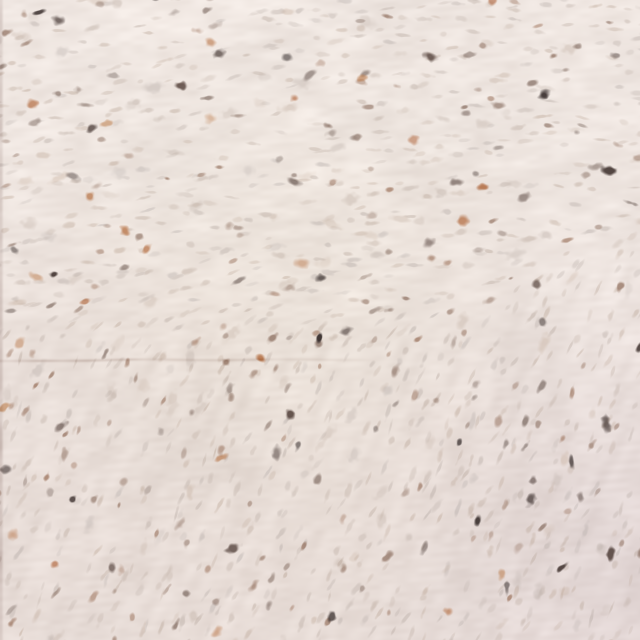
Reproduce this texture procedurally as a Shadertoy shader.

```glsl
float hash(vec2 p) {
    return fract(sin(dot(p, vec2(127.1, 311.7))) * 43758.5453);
}

float noise(vec2 p) {
    vec2 i = floor(p), f = fract(p);
    f = f * f * (3.0 - 2.0 * f);
    return mix(mix(hash(i), hash(i + vec2(1, 0)), f.x),
               mix(hash(i + vec2(0, 1)), hash(i + vec2(1, 1)), f.x), f.y);
}

vec2 turn(vec2 p, float a) {
    float c = cos(a), s = sin(a);
    return vec2(c * p.x + s * p.y, c * p.y - s * p.x);
}

// 0 in the steep lower zone, 1 in the flat upper zone
float upperZone(vec2 p) {
    float border = 0.49 + 0.13 * smoothstep(0.6, 1.0, p.x);
    return smoothstep(-0.06, 0.06, p.y - border);
}

float grainAngle(vec2 p) {
    return mix(1.1, 0.2 - 0.25 * p.x, upperZone(p));
}

// Streaks laid along the grain direction of each zone
float streaks(vec2 p, vec2 scale) {
    float steep = noise(turn(p, 1.1) * scale + 40.0);
    float flat_ = noise(turn(p, 0.08) * scale + 70.0);
    return mix(steep, flat_, upperZone(p)) - 0.5;
}

// Scattered soft chips: x = coverage, y = random tone of the chip
vec2 grains(vec2 p, float cells, float share, vec2 size, float wobble, float seed) {
    vec2 result = vec2(0.0, 0.5);
    vec2 home = floor(p * cells);
    float rough = noise(p * 150.0 + seed) - 0.5;
    for (int j = -1; j <= 1; j++)
    for (int i = -1; i <= 1; i++) {
        vec2 cell = home + vec2(i, j);
        vec2 key = cell + seed;
        vec2 center = (cell + vec2(hash(key + 3.1), hash(key + 7.7))) / cells;
        float clump = 0.5 + noise(center * 7.0 + seed);
        if (hash(key) > share * clump) continue;
        float angle = grainAngle(center) + wobble * (hash(key + 13.3) - 0.5);
        vec2 radius = size * mix(vec2(0.6), vec2(1.25), vec2(hash(key + 17.9), hash(key + 23.3)));
        float d = length(turn(p - center, angle) / radius) + 0.7 * rough;
        float cover = (1.0 - smoothstep(0.35, 1.3, d)) * mix(0.45, 1.0, hash(key + 29.1));
        if (cover > result.x) result = vec2(cover, hash(key + 31.7));
    }
    return result;
}

void mainImage(out vec4 fragColor, in vec2 fragCoord) {
    vec2 p = fragCoord / iResolution.xy;

    // Pale ground with warm and mauve drifts
    vec3 color = mix(vec3(0.905, 0.862, 0.842), vec3(0.936, 0.902, 0.882),
                     smoothstep(0.1, 0.85, p.y + 0.15 * (noise(p * 4.0) - 0.5)));
    float warm = exp(-9.0 * dot(p - vec2(0.45, 0.5), p - vec2(0.45, 0.5)));
    color += warm * vec3(-0.004, -0.004, -0.016);
    color += vec3(-0.014, -0.018, -0.004) * smoothstep(0.5, 1.0, p.x) * smoothstep(0.75, 0.1, p.y);
    color += 0.022 * (noise(p * 11.0 + 5.0) - 0.5);
    color += vec3(0.038, 0.042, 0.044) * streaks(p, vec2(22, 65));
    color += vec3(0.026, 0.03, 0.032) * streaks(p + 3.0, vec2(50, 140));

    // Faint beige and grey flecks
    vec2 g = grains(p, 40.0, 0.55, vec2(0.0105, 0.0038), 0.5, 11.0);
    color = mix(color, mix(vec3(0.72, 0.63, 0.56), vec3(0.70, 0.67, 0.66), g.y), 0.42 * g.x);
    g = grains(p, 22.0, 0.22, vec2(0.014, 0.0075), 0.8, 53.0);
    color = mix(color, mix(vec3(0.76, 0.66, 0.58), vec3(0.70, 0.67, 0.66), g.y), 0.4 * g.x);

    // Brown chips
    g = grains(p, 25.0, 0.32, vec2(0.0088, 0.0046), 0.7, 97.0);
    color = mix(color, mix(vec3(0.60, 0.42, 0.32), vec3(0.44, 0.39, 0.37), g.y), 0.72 * g.x);

    // Orange chips
    g = grains(p, 13.0, 0.17, vec2(0.0092, 0.0065), 1.5, 151.0);
    color = mix(color, mix(vec3(0.66, 0.34, 0.17), vec3(0.74, 0.50, 0.30), g.y), 0.85 * g.x);

    // Dark chips
    g = grains(p, 13.0, 0.3, vec2(0.0105, 0.0060), 1.3, 211.0);
    color = mix(color, mix(vec3(0.17, 0.14, 0.14), vec3(0.36, 0.28, 0.25), g.y), 0.95 * g.x);

    // Hairline seam and shaded left edge
    float seamY = 0.437 + 0.003 * (noise(vec2(p.x * 9.0, 2.0)) - 0.5);
    float seam = exp(-pow((p.y - seamY) / 0.0025, 2.0)) * (1.0 - smoothstep(0.3, 0.66, p.x));
    color -= seam * vec3(0.07, 0.085, 0.09) * (0.5 + noise(p * vec2(30, 5)));
    color -= vec3(0.12, 0.14, 0.14) * (1.0 - smoothstep(0.001, 0.007, p.x)) * (0.5 + 0.5 * noise(p * 40.0));

    fragColor = vec4(clamp(color, 0.0, 1.0), 1.0);
}
```
